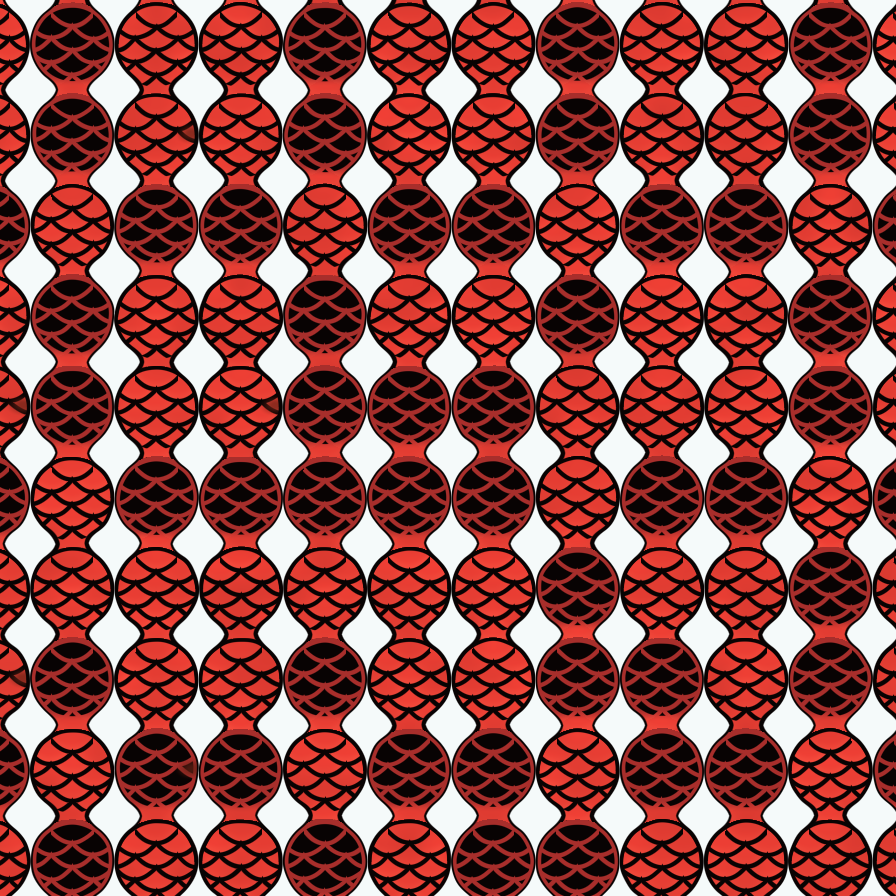
A Shadertoy shader for this pattern:

```glsl
// Columns of round scaled beads joined by narrow necks on a pale ground.
// Each bead is a circle filled with rows of parabolic scallops; a loose period-of-three
// rule with hashed exceptions picks red beads with black lines or black beads with red lines.

const float PITCH = 0.0940;              // column spacing, canvas heights
const float ROW_HEIGHT = 1.0776;         // row spacing, in column pitches
const vec2 FIRST_BEAD = vec2(0.0807, 0.0025); // first column centre, first row top
const float RADIUS = 0.5;                // all sizes below are in column pitches
const float NECK_HALF = 0.19;
const float NECK_BLEND = 0.13;
const float OUTLINE = 0.045;
const float LINE_HALF = 0.026;
const float DARK_RIM = 0.065;
const float SCALE_TOP = 0.285;           // lowest point of the first scallop
const float SCALE_STEP = 0.143;
const int SCALE_ROWS = 7;
const float EXCEPTION_RATE = 0.10;
const float SMUDGE_RATE = 0.06;
const float WOBBLE = 0.016;

const vec3 PAPER = vec3(0.96, 0.98, 0.98);
const vec3 BLACK = vec3(0.03, 0.01, 0.01);
const vec3 RED = vec3(0.91, 0.24, 0.20);
const vec3 LIGHT_RED = vec3(0.96, 0.36, 0.28);
const vec3 DEEP_RED = vec3(0.66, 0.18, 0.17);
const vec3 BROWN = vec3(0.40, 0.13, 0.08);

float hash(vec2 cell) {
    uvec2 n = uvec2(ivec2(cell) + 4096);
    uint h = n.x * 1597334677u ^ n.y * 3812015801u;
    h = (h ^ (h >> 15)) * 2246822519u;
    h ^= h >> 13;
    return float(h & 65535u) / 65535.0;
}

float noise(vec2 p) {
    vec2 i = floor(p), f = fract(p);
    f = f * f * (3.0 - 2.0 * f);
    return mix(mix(hash(i), hash(i + vec2(1, 0)), f.x),
               mix(hash(i + vec2(0, 1)), hash(i + vec2(1, 1)), f.x), f.y);
}

float smoothMin(float a, float b, float k) {
    float h = max(k - abs(a - b), 0.0) / k;
    return min(a, b) - h * h * k * 0.25;
}

// Sparse rows darken every third bead; every third row is the inverse.
bool isDark(vec2 cell) {
    bool third = mod(cell.x, 3.0) < 0.5;
    bool inverted = mod(cell.y, 3.0) > 1.5;
    bool exception = hash(cell + 31.0) < EXCEPTION_RATE;
    return (third != inverted) != exception;
}

// x: distance to the nearest scallop line, y: height above the next line below
vec2 scallops(vec2 p) {
    vec2 result = vec2(1.0);
    for (int k = 0; k < SCALE_ROWS; k++) {
        if (k == 0 && abs(p.x) > 0.25) continue;
        float shift = 0.5 + 0.5 * float(k & 1);
        float u = 2.0 * abs(fract(2.0 * p.x + shift) - 0.5);
        float gap = SCALE_TOP + SCALE_STEP * (float(k) - u * u) - p.y;
        float slope = 8.0 * SCALE_STEP * u;
        result.x = min(result.x, abs(gap) / sqrt(1.0 + slope * slope));
        if (gap > 0.0) result.y = min(result.y, gap);
    }
    return result;
}

void mainImage(out vec4 fragColor, in vec2 fragCoord) {
    vec2 uv = fragCoord / iResolution.y;
    float aa = 0.75 / (iResolution.y * PITCH);

    // Bead grid, with rows counted downward
    vec2 q = (vec2(uv.x, 1.0 - uv.y) - FIRST_BEAD) / PITCH;
    q += WOBBLE * (vec2(noise(q * 5.0), noise(q * 5.0 + 70.0)) - 0.5);
    vec2 cell = vec2(floor(q.x + 0.5), floor(q.y / ROW_HEIGHT));
    vec2 p = q - cell * vec2(1.0, ROW_HEIGHT);

    // Silhouette of the whole column
    float dy = mod(p.y - RADIUS + 0.5 * ROW_HEIGHT, ROW_HEIGHT) - 0.5 * ROW_HEIGHT;
    float bead = length(vec2(p.x, dy)) - RADIUS;
    float body = smoothMin(bead, abs(p.x) - NECK_HALF, NECK_BLEND);

    // A neck hangs from the bead above it
    if (bead > 0.0 && p.y < RADIUS) {
        cell.y -= 1.0;
        p.y += ROW_HEIGHT;
    }
    bool dark = isDark(cell);
    vec2 scales = scallops(p);
    float line = 1.0 - smoothstep(-aa, aa, scales.x - LINE_HALF);

    // Lit red with soft mottling, brighter along each lower scale edge
    float mottle = noise(q * 3.0);
    float glow = 1.0 - smoothstep(0.03, 0.13, scales.y);
    vec3 red = mix(RED, LIGHT_RED, 0.35 * glow * mottle);
    red *= 0.94 + 0.10 * mottle;

    vec3 color;
    if (dark) {
        float core = 1.0 - smoothstep(-aa, aa, bead + DARK_RIM);
        vec3 rim = mix(DEEP_RED, red, smoothstep(0.85, 1.0, p.y));
        color = mix(rim, BLACK, core * (1.0 - line));
    } else {
        float inBead = 1.0 - smoothstep(-aa, aa, bead);
        color = mix(red, BLACK, line * inBead);
        // The top of the circle closes the bead below the neck above
        float cap = smoothstep(-aa, aa, bead + OUTLINE) * inBead;
        color = mix(color, BLACK, cap * step(p.y, RADIUS));
    }

    // Occasional brown smudge where neighbours touch
    float smudge = step(1.0 - SMUDGE_RATE, hash(cell + 211.0));
    smudge *= 1.0 - smoothstep(0.03, 0.22, length((p - vec2(0.42, 0.48)) * vec2(1.0, 1.6)));
    color = mix(color, BROWN, 0.7 * smudge);

    // Outline, then paper outside
    float outline = dark ? 0.5 * OUTLINE : OUTLINE;
    color = mix(color, BLACK, smoothstep(-aa, aa, body + outline));
    color = mix(color, PAPER, smoothstep(-aa, aa, body));
    fragColor = vec4(color, 1.0);
}
```
